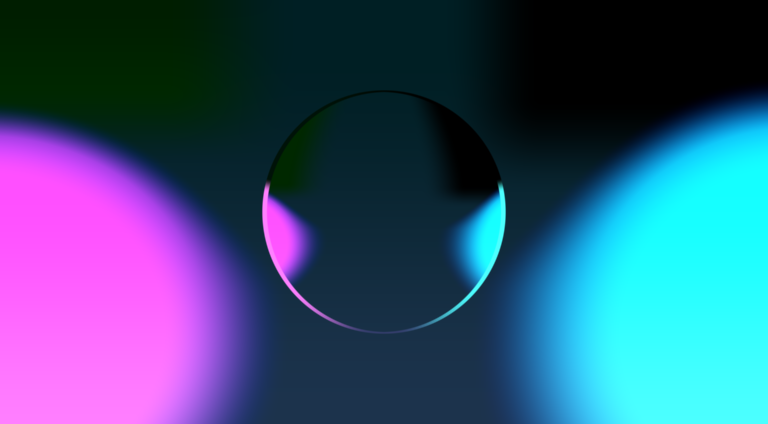
This background is drawn by a Shadertoy shader. Its source:

```glsl
// A clear glass disc before soft magenta and cyan lights on a dark teal backdrop.

// Lengths are in canvas heights, measured from the canvas centre.
const float LENS_RADIUS = 0.287;
const float RIM_SIDE = 0.011;
const float RIM_POLE = 0.004;
const float LENS_SQUEEZE = 4.4;

const vec2 MAGENTA_CENTRE = vec2(-0.95, -0.28);
const vec2 MAGENTA_SIZE = vec2(0.535, 0.46);
const vec2 CYAN_CENTRE = vec2(0.98, -0.29);
const vec2 CYAN_SIZE = vec2(0.52, 0.49);

const vec3 TEAL_TOP = vec3(0.0, 0.12, 0.14);
const vec3 NAVY_BOTTOM = vec3(0.11, 0.20, 0.30);
const vec3 DARK_GREEN = vec3(0.0, 0.155, 0.0);
const vec3 MAGENTA = vec3(1.0, 0.31, 1.0);
const vec3 MAGENTA_PALE = vec3(1.0, 0.50, 1.0);
const vec3 CYAN = vec3(0.08, 1.0, 1.0);
const vec3 CYAN_PALE = vec3(0.30, 1.0, 1.0);
const vec3 RIM_BASE = vec3(0.20, 0.24, 0.42);

// Each colour channel fades over its own span of the normalised radius.
const vec3 MAGENTA_INNER = vec3(0.80, 0.80, 0.90);
const vec3 MAGENTA_OUTER = vec3(1.30, 1.30, 1.37);
const vec3 CYAN_INNER = vec3(0.80, 0.80, 0.95);
const vec3 CYAN_OUTER = vec3(1.40, 1.45, 1.50);

// Normalised ellipse radius, with a tighter falloff along the upper side.
float glowRadius(vec2 p, vec2 centre, vec2 size) {
    float k = length((p - centre) / size);
    float tighten = mix(1.0, 2.0, smoothstep(-0.2, 0.18, p.y));
    return k > 1.0 ? 1.0 + (k - 1.0) * tighten : k;
}

// Backdrop seen at p; height sets the slow vertical shading.
vec3 backdrop(vec2 p, float height) {
    vec3 col = mix(NAVY_BOTTOM, TEAL_TOP, smoothstep(-0.5, 0.4, height));

    // Dark upper corners: green on the left, black on the right
    float green = (1.0 - smoothstep(-0.52, -0.2, p.x)) * smoothstep(0.1, 0.3, p.y);
    float black = smoothstep(0.14, 0.37, p.x) * smoothstep(0.04, 0.27, p.y);
    vec3 corner = DARK_GREEN * mix(1.0, 0.75, smoothstep(0.25, 0.5, height));
    col = mix(col, corner, green);
    col *= 1.0 - black;

    // Side lights, paler towards the bottom
    float pale = 1.0 - smoothstep(-0.55, 0.05, height);
    float m = glowRadius(p, MAGENTA_CENTRE, MAGENTA_SIZE);
    float c = glowRadius(p, CYAN_CENTRE, CYAN_SIZE);
    col = mix(mix(MAGENTA, MAGENTA_PALE, pale), col,
              smoothstep(MAGENTA_INNER, MAGENTA_OUTER, vec3(m)));
    return mix(mix(CYAN, CYAN_PALE, pale), col,
               smoothstep(CYAN_INNER, CYAN_OUTER, vec3(c)));
}

// Bright lower arcs and dark upper arcs of the glass edge.
vec3 rimColor(vec2 n) {
    float side = smoothstep(0.1, 0.8, abs(n.x));
    vec3 lit = mix(RIM_BASE, n.x < 0.0 ? MAGENTA_PALE : CYAN_PALE, side);
    vec3 shade = mix(vec3(0.0, 0.07, 0.03), vec3(0.0), smoothstep(-0.6, 0.5, n.x));
    return mix(lit, shade, smoothstep(0.17, 0.28, n.y));
}

void mainImage(out vec4 fragColor, in vec2 fragCoord) {
    vec2 p = (fragCoord - 0.5 * iResolution.xy) / iResolution.y;
    float pixel = 1.0 / iResolution.y;
    float r = length(p);
    vec2 n = p / max(r, 1e-4);
    vec3 col = backdrop(p, p.y);

    // Refraction squeezes the wide view into the disc
    float t = min(r / LENS_RADIUS, 1.0);
    vec2 bent = p * vec2(1.5 + 1.3 * t * t * t, LENS_SQUEEZE);
    vec3 glass = backdrop(bent, p.y);

    // Rim is widest at the sides
    float width = mix(RIM_POLE, RIM_SIDE, abs(n.x));
    float rim = smoothstep(-pixel, pixel, r - LENS_RADIUS + width);
    glass = mix(glass, rimColor(n), rim);

    float inside = 1.0 - smoothstep(-pixel, pixel, r - LENS_RADIUS);
    fragColor = vec4(mix(col, glass, inside), 1.0);
}
```
